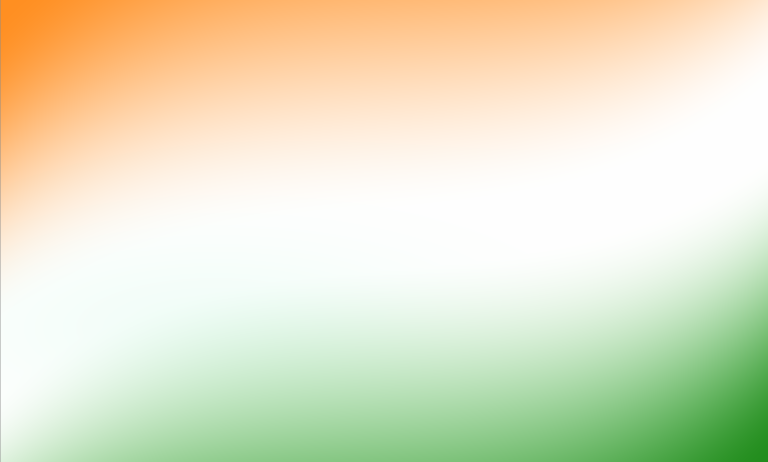
A WebGL 1 fragment shader for this background:

```glsl
precision highp float;

uniform vec2 u_resolution;

const vec3 WHITE = vec3(0.998, 0.998, 0.996);
const vec3 SAFFRON = vec3(1.0, 0.56, 0.13);
const vec3 LEAF = vec3(0.13, 0.55, 0.11);
const vec3 LEAF_BLOOM = vec3(0.0, 0.10, 0.0);
const vec3 MINT = vec3(0.92, 0.99, 0.96);
const vec3 EDGE_GREY = vec3(0.55);

// Depth of a colour wash along its border; side runs from -1 to 1.
float washReach(float side, float middle) {
  return middle - 0.07 * side - 0.185 * side * side * side;
}

// Strength of a wash; its fade is gentle midway and tighter at the sides.
float washAmount(float side, float depth, float middle) {
  float tightness = side * side;
  float span = mix(0.76, 0.68, tightness);
  float t = clamp((washReach(side, middle) - depth) / span, 0.0, 1.0);
  return mix(t, smoothstep(0.0, 1.0, t), mix(0.7, 1.0, tightness));
}

// Soft elliptical glow.
float glow(vec2 p, vec2 center, vec2 radius) {
  vec2 d = (p - center) / radius;
  return exp(-dot(d, d));
}

void main() {
  vec2 uv = gl_FragCoord.xy / u_resolution;
  float side = 2.0 * uv.x - 1.0;

  // Cool tint in the pale band
  float mint = glow(uv, vec2(0.28, 0.29), vec2(0.30, 0.18));
  vec3 color = mix(WHITE, MINT, 0.7 * mint);

  // Opposing washes from the top left and bottom right
  float saffron = washAmount(side, 1.0 - uv.y, 0.45);
  float leaf = washAmount(-side, uv.y, 0.415);
  color = mix(color, SAFFRON, saffron);
  color = mix(color, LEAF, leaf) + LEAF_BLOOM * leaf * (1.0 - leaf);

  // Hairline on the left border
  float hairline = 1.0 - smoothstep(0.0, 0.002, uv.x);
  color = mix(color, EDGE_GREY, 0.6 * hairline);

  gl_FragColor = vec4(color, 1.0);
}
```
